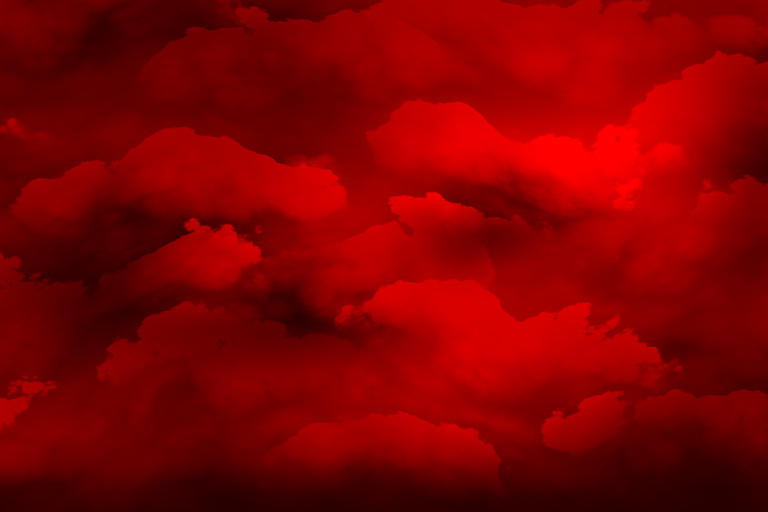
Reproduce this texture procedurally as a Shadertoy shader.

```glsl
// A brooding red storm sky: broad pools of light and shadow, overlaid from
// far to near with cloud banks. Each bank is an ellipse roughened by layered
// cellular noise, crisp and lit along its top, soft and dark at its base.

vec2 hash2(vec2 c) {
    c = vec2(dot(c, vec2(127.1, 311.7)), dot(c, vec2(269.5, 183.3)));
    return fract(sin(c) * 43758.5);
}

// Smooth cellular noise: rounded bumps around scattered points
float puffs(vec2 p) {
    vec2 cell = floor(p), f = p - cell;
    float sum = 0.0;
    for (int y = -1; y <= 1; y++)
    for (int x = -1; x <= 1; x++) {
        vec2 o = vec2(float(x), float(y));
        vec2 d = o + hash2(cell + o) - f;
        sum += exp(-8.0 * dot(d, d));
    }
    return 1.0 + log(sum + 1e-4) / 8.0;
}

// Octaves of puffs, centred near zero
float billow(vec2 p) {
    float sum = 0.0, amp = 0.5;
    for (int i = 0; i < 6; i++) {
        sum += amp * (puffs(p) - 0.8);
        p = mat2(0.8, 0.6, -0.6, 0.8) * p * 2.03 + 7.3;
        amp *= 0.52;
    }
    return sum;
}

// Bend the sky with layered sines
vec2 swirl(vec2 p) {
    p += 0.035 * sin(p.yx * vec2(7.0, 5.0) + vec2(0.4, 2.1));
    return p + 0.014 * sin(p.yx * vec2(17.0, 13.0) + vec2(1.7, 0.3));
}

float pool(vec2 uv, vec2 centre, vec2 radius) {
    vec2 d = (uv - centre) / radius;
    return exp(-dot(d, d));
}

// Large scale light and shadow over the unit square
float skyLight(vec2 uv) {
    float light = 0.47;
    light += 0.38 * pool(uv, vec2(0.76, 0.70), vec2(0.23, 0.21));
    light += 0.22 * pool(uv, vec2(0.38, 0.57), vec2(0.20, 0.13));
    light += 0.26 * pool(uv, vec2(0.62, 0.31), vec2(0.16, 0.14));
    light -= 0.32 * pool(uv, vec2(0.13, 0.48), vec2(0.18, 0.17));
    light -= 0.50 * pool(uv, vec2(0.65, 0.56), vec2(0.10, 0.07));
    light -= 0.28 * pool(uv, vec2(0.40, 0.36), vec2(0.15, 0.06));
    light -= 0.30 * pool(uv, vec2(1.00, 0.68), vec2(0.07, 0.25));
    light -= 0.22 * pool(uv, vec2(0.18, 0.96), vec2(0.36, 0.16));
    light -= 0.20 * pool(uv, vec2(0.92, 0.14), vec2(0.25, 0.15));
    return light;
}

void mainImage(out vec4 fragColor, in vec2 fragCoord) {
    vec2 uv = fragCoord / iResolution.xy;
    vec2 p = swirl(uv * vec2(1.5, 1.0));

    // Hazy streaked background
    float haze = billow(p * vec2(2.2, 4.5) + 31.0);
    float tone = skyLight(uv + haze * vec2(0.15, 0.2)) + 0.6 * haze;

    // Cloud banks, from the far top to the near bottom
    for (int i = 0; i < 13; i++) {
        float k = float(i);
        vec2 r = hash2(vec2(k, 3.0));
        vec2 centre = vec2(1.5 * fract(k * 0.618 + 0.1), 0.96 - k * 0.075);
        vec2 size = vec2(0.24 + 0.18 * r.x, 0.09 + 0.05 * r.y);
        vec2 q = p - centre;
        q.y -= (r.x - 0.3) * 0.3 * q.x;

        float bumps = billow(p * vec2(3.6, 4.8) + k * 3.7);
        float body = 1.0 - length(q / size) + 3.0 * bumps;
        float top = smoothstep(-0.7, 0.7, q.y / size.y + bumps);
        float cover = smoothstep(0.0, mix(1.0, 0.08, top), body);
        float rim = top * exp(-3.0 * max(body, 0.0));

        float shade = skyLight(uv + bumps * vec2(0.14, 0.2));
        shade += 0.26 * (top - 0.55) + 0.10 * rim + 0.75 * bumps;
        tone = mix(tone, shade, 0.85 * cover);
    }

    // Darken the horizon, then ease the deepest shadows above black
    tone *= mix(0.35, 1.0, smoothstep(-0.02, 0.17, uv.y + 0.1 * haze));
    float red = 0.5 * (tone + 0.1 + sqrt((tone - 0.1) * (tone - 0.1) + 0.008));
    fragColor = vec4(min(red, 1.0), 0.0, 0.0, 1.0);
}
```
